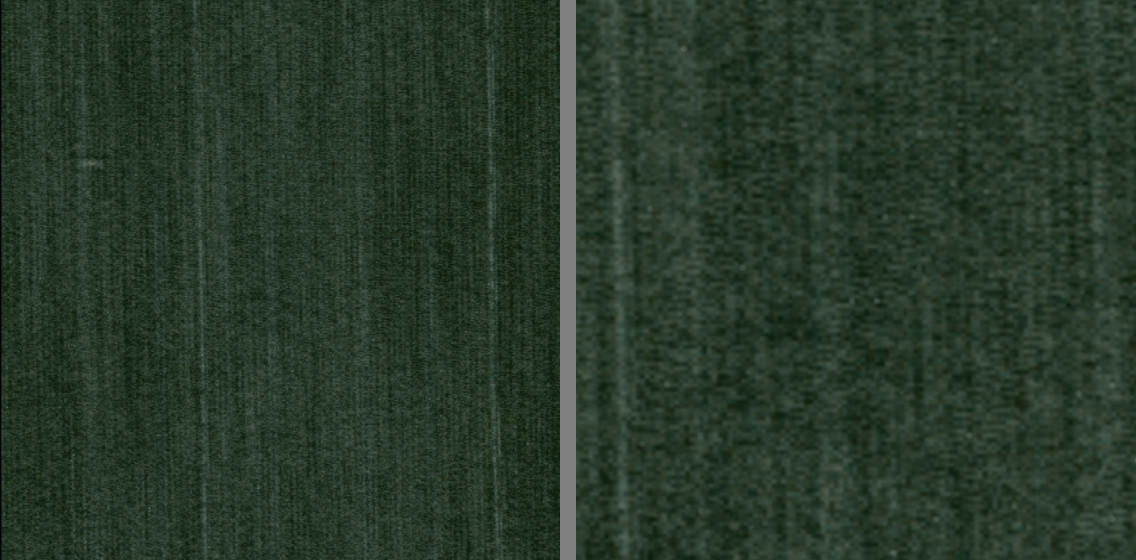
Left: the whole. Right: its middle third, enlarged.
Reproduce this texture procedurally as a Shadertoy shader.

```glsl
// Dark green woven cloth with pale, slightly slanted vertical streaks and worn lines.

float hash(vec2 p) {
    return fract(sin(dot(p, vec2(127.1, 311.7))) * 43758.5453);
}

// Value noise centred on zero
float noise(vec2 p) {
    vec2 i = floor(p), f = fract(p);
    f = f * f * (3.0 - 2.0 * f);
    float low = mix(hash(i), hash(i + vec2(1, 0)), f.x);
    float high = mix(hash(i + vec2(0, 1)), hash(i + vec2(1, 1)), f.x);
    return mix(low, high, f.y) - 0.5;
}

float bell(float d, float width) {
    return exp(-d * d / (width * width));
}

// Vertical fading from bundles of threads down to single ones
float streaks(vec2 p) {
    return 0.22 * noise(p * vec2(32.0, 2.5))
         + 0.28 * noise(p * vec2(88.0, 4.0) + 17.0)
         + 0.36 * noise(p * vec2(200.0, 9.0) + 41.0)
         + 0.08 * cos(6.2832 * 96.0 * p.x);
}

// Fine grain of the weave, with short crosswise stitches
float weave(vec2 p) {
    return 0.60 * noise(p * vec2(180.0, 260.0) + 5.0)
         + 0.75 * noise(p * vec2(350.0, 400.0) + 71.0)
         + 0.30 * noise(p * vec2(85.0, 240.0) + 29.0)
         + 0.22 * noise(p * vec2(60.0, 75.0) + 53.0);
}

// Broad, patchy pale bands
float paleBands(vec2 p) {
    float centers[7] = float[7](0.065, 0.145, 0.275, 0.395, 0.475, 0.64, 0.755);
    float sum = 0.0;
    for (int i = 0; i < 7; i++) {
        float patchy = 0.7 + 1.1 * noise(vec2(float(i) * 7.3, p.y * 9.0));
        sum += bell(p.x - centers[i], 0.011) * patchy;
    }
    return sum;
}

// Thin worn line made of two broken filaments
float wornLine(vec2 p, float center, float seed) {
    float d = p.x - center - 0.003 * noise(vec2(seed, p.y * 5.0));
    float broken = 0.85 + 0.9 * noise(vec2(seed, p.y * 90.0))
                 + 0.6 * noise(vec2(seed + 9.0, p.y * 13.0));
    float side = 0.4 + 0.9 * noise(vec2(seed + 3.0, p.y * 30.0));
    return max(broken, 0.0) * bell(d, 0.0034) + max(side, 0.0) * bell(d - 0.008, 0.0024);
}

void mainImage(out vec4 fragColor, in vec2 fragCoord) {
    vec2 uv = fragCoord / iResolution.xy;
    vec2 cloth = vec2(uv.x - 0.018 * (1.0 - uv.y), uv.y);

    // Overall tone: streaks, weave and slow fading
    float bands = paleBands(cloth);
    float fade = 0.18 * noise(uv * vec2(4.0, 3.0) + 13.0)
               + 0.13 * (1.0 - uv.y) * bell(uv.x - 0.42, 0.3)
               - 0.11 * smoothstep(0.55, 1.0, uv.x);
    float tone = 0.29 + streaks(cloth) + weave(cloth) + 0.24 * bands + fade;

    // Worn lines
    float wear = 0.62 * wornLine(cloth, 0.349, 2.0) + 0.95 * wornLine(cloth, 0.870, 23.0);
    tone += wear;

    // Small horizontal snag with a shadow above it
    vec2 snag = uv - vec2(0.161, 0.708);
    tone += 1.3 * bell(snag.x, 0.017) * bell(snag.y, 0.005);
    tone -= 0.4 * bell(snag.x, 0.027) * bell(snag.y - 0.012, 0.003);

    // Sparse lint specks
    vec2 cell = uv * 200.0;
    float speck = step(0.988, hash(floor(cell) + 3.0));
    speck *= 1.0 - smoothstep(0.15, 0.55, length(fract(cell) - 0.5));
    tone += 0.6 * speck;

    // Deep green to greyed green, bluer where worn
    tone = clamp(tone, -0.3, 1.8);
    vec3 color = mix(vec3(0.10, 0.17, 0.10), vec3(0.24, 0.31, 0.25), tone);
    float blue = 0.5 * bands + 0.9 * wear + 2.0 * fade;
    color += vec3(-0.004, 0.002, 0.014) * clamp(blue, -0.8, 1.5);

    // Slight colour flecks in the yarn
    color += vec3(0.028, 0.0, -0.018) * noise(uv * vec2(210.0, 250.0) + 91.0);

    // Dark left selvage
    color *= mix(0.1, 1.0, smoothstep(0.001, 0.004, uv.x));
    fragColor = vec4(color, 1.0);
}
```
